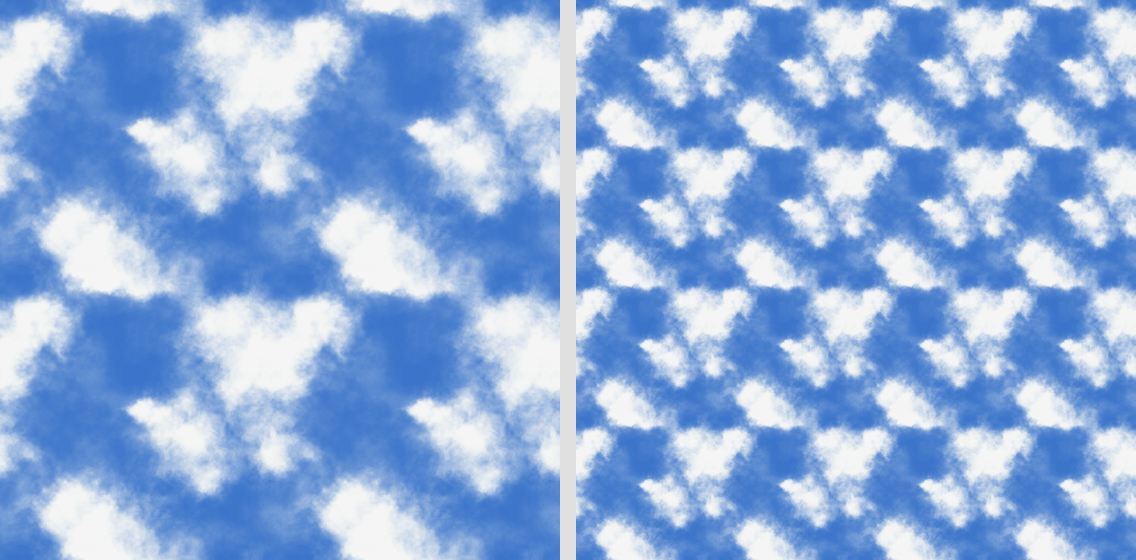
Left: one tile. Right: repeated 2 by 2.
Give the GLSL for this texture, as a Shadertoy shader.

```glsl
const float REPEATS = 2.0;
const vec3 SKY = vec3(0.23, 0.455, 0.79);
const vec3 CLOUD = vec3(0.955, 0.96, 0.955);

// Cloud banks within one tile: centre.xy, radius.xy
const int BANK_COUNT = 11;
const vec4 BANKS[BANK_COUNT] = vec4[](
    vec4(0.88, 0.66, 0.14, 0.20),
    vec4(0.80, 0.85, 0.12, 0.10),
    vec4(0.67, 0.44, 0.12, 0.12),
    vec4(0.98, 0.37, 0.10, 0.09),
    vec4(0.38, 0.13, 0.21, 0.10),
    vec4(0.22, 0.21, 0.09, 0.08),
    vec4(0.14, 0.83, 0.12, 0.08),
    vec4(0.03, 0.69, 0.08, 0.10),
    vec4(0.40, 0.00, 0.20, 0.05),
    vec4(0.52, 0.53, 0.06, 0.04),
    vec4(0.74, 0.30, 0.09, 0.07)
);

// Integer hash of a lattice point, 0 to 1
float hash(ivec2 cell, int seed) {
    uint h = uint(cell.x) * 1597334677u ^ uint(cell.y) * 3812015801u;
    h ^= uint(seed) * 2654435769u;
    h = (h ^ (h >> 16)) * 2146121005u;
    h = (h ^ (h >> 15)) * 2221713035u;
    h ^= h >> 16;
    return float(h & 65535u) / 65535.0;
}

// Value noise that wraps after a whole number of cells
float wrappedNoise(vec2 p, float period, int seed) {
    vec2 cell = floor(p);
    vec2 f = p - cell;
    f = f * f * f * (f * (f * 6.0 - 15.0) + 10.0);
    ivec2 a = ivec2(mod(cell, period));
    ivec2 b = ivec2(mod(cell + 1.0, period));
    return mix(mix(hash(a, seed), hash(ivec2(b.x, a.y), seed), f.x),
               mix(hash(ivec2(a.x, b.y), seed), hash(b, seed), f.x), f.y);
}

// Layered noise around zero; p spans one tile from 0 to 1
float fbm(vec2 p, float period, int octaves, int seed) {
    float sum = 0.0;
    float amplitude = 0.5;
    for (int i = 0; i < octaves; i++) {
        sum += amplitude * (2.0 * wrappedNoise(p * period, period, seed + i) - 1.0);
        period *= 2.0;
        amplitude *= 0.6;
    }
    return sum;
}

// Soft union of the banks, each measured to its nearest wrapped copy
float bankDensity(vec2 p) {
    float clear = 1.0;
    for (int i = 0; i < BANK_COUNT; i++) {
        vec2 offset = p - BANKS[i].xy;
        offset = (offset - round(offset)) / BANKS[i].zw;
        clear *= 1.0 - 0.85 * exp(-dot(offset, offset));
    }
    return 1.0 - clear;
}

void mainImage(out vec4 fragColor, in vec2 fragCoord) {
    vec2 tile = fract(fragCoord / iResolution.xy * REPEATS);

    // Ragged outlines
    vec2 warp = vec2(fbm(tile, 8.0, 5, 11), fbm(tile, 8.0, 5, 31));
    float density = bankDensity(tile + 0.06 * warp);

    // Wisps are strongest where cloud thins out
    float edge = 4.0 * density * (1.0 - density);
    density += fbm(tile + 0.02 * warp, 6.0, 6, 51) * mix(0.25, 0.6, edge);

    float cover = smoothstep(-0.15, 0.9, density);
    fragColor = vec4(mix(SKY, CLOUD, cover), 1.0);
}
```
